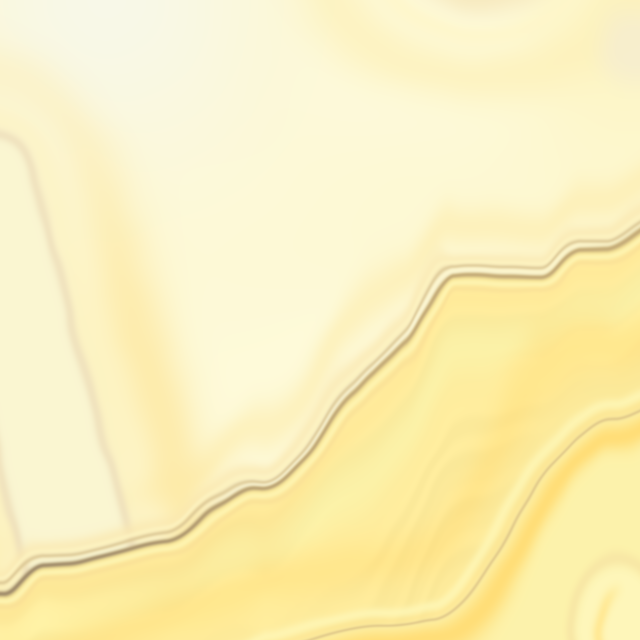
Give the GLSL for this texture, as a Shadertoy shader.

```glsl
float hash(vec2 p) {
    p = fract(p * vec2(0.1031, 0.1137));
    p += dot(p, p.yx + 33.33);
    return fract((p.x + p.y) * p.x * 17.0);
}

float noise(vec2 p) {
    vec2 i = floor(p), f = fract(p);
    f = f * f * f * (f * (f * 6.0 - 15.0) + 10.0);
    return mix(mix(hash(i), hash(i + vec2(1, 0)), f.x),
               mix(hash(i + vec2(0, 1)), hash(i + vec2(1, 1)), f.x), f.y);
}

// Soft ridge, 1 at the centre
float band(float d, float centre, float width) {
    float t = (d - centre) / width;
    return exp(-t * t);
}

// Heights of the two veins
float mainVein(float x) {
    return 0.07 + 0.045 * smoothstep(0.0, 0.07, x) + 0.035 * smoothstep(0.1, 0.28, x)
        + 0.085 * smoothstep(0.26, 0.40, x) + 0.17 * smoothstep(0.41, 0.58, x)
        + 0.07 * smoothstep(0.55, 0.66, x) + 0.09 * smoothstep(0.63, 0.71, x)
        + 0.04 * smoothstep(0.84, 0.91, x) + 0.04 * smoothstep(0.95, 1.03, x);
}

float lowerVein(float x) {
    return -0.02 + 0.35 * min(x - 0.42, 0.0) + 0.045 * smoothstep(0.38, 0.6, x)
        + 0.01 * smoothstep(0.6, 0.7, x) + 0.27 * smoothstep(0.68, 0.9, x)
        + 0.04 * smoothstep(0.86, 0.95, x) + 0.02 * smoothstep(0.96, 1.02, x);
}

// Height above a vein, scaled by its slope over a reach h
float mainDist(vec2 p, float h) {
    float slope = (mainVein(p.x + h) - mainVein(p.x - h)) / (2.0 * h);
    return (p.y - mainVein(p.x)) / sqrt(1.0 + slope * slope);
}

float lowerDist(vec2 p, float h) {
    float slope = (lowerVein(p.x + h) - lowerVein(p.x - h)) / (2.0 * h);
    return (p.y - lowerVein(p.x)) / sqrt(1.0 + slope * slope);
}

// Pale field with soft agate pools
vec3 creamField(vec2 p, float far) {
    vec3 col = mix(vec3(0.995, 0.982, 0.86), vec3(0.99, 0.96, 0.77),
                   smoothstep(0.35, 0.8, noise(p * 3.0 + 4.0)));
    col = mix(col, vec3(0.97, 0.972, 0.92), 0.9 * exp(-14.0 * dot(p - vec2(0.17, 1.0), p - vec2(0.17, 1.0))));
    col = mix(col, vec3(0.99, 0.93, 0.69), 0.65 * band(far, 0.075, 0.03));

    // Left pool: sheared rounded box
    vec2 q = p - vec2(0.0, 0.615);
    q.x = abs(q.x + 0.25 * q.y);
    vec2 b = q - vec2(0.025, 0.115);
    float pool = length(max(b, 0.0)) + min(max(b.x, b.y), 0.0) - 0.06;
    float lowSide = smoothstep(0.95, 0.4, p.y);
    col = mix(col, vec3(0.99, 0.915, 0.65), (0.3 + 0.55 * lowSide) * band(pool, 0.1, 0.055));
    col = mix(col, vec3(0.99, 0.95, 0.76), 0.7 * band(pool, 0.02, 0.03));
    col = mix(col, vec3(0.98, 0.963, 0.82), smoothstep(0.008, -0.01, pool));
    col = mix(col, vec3(0.93, 0.87, 0.73), 0.75 * band(pool, 0.0, 0.009));

    // Pools at the top edge and the right corner
    float top = length((p - vec2(0.755, 1.06)) * vec2(0.75, 1.0)) - 0.1;
    col = mix(col, vec3(0.99, 0.945, 0.73), 0.75 * band(top, 0.085, 0.045));
    col = mix(col, vec3(0.995, 0.965, 0.79), 0.8 * band(top, 0.022, 0.018));
    col = mix(col, vec3(0.965, 0.91, 0.74), 0.9 * smoothstep(0.015, -0.04, top));
    float corner = length((p - vec2(0.99, 0.925)) * vec2(1.0, 0.8));
    col = mix(col, vec3(0.965, 0.93, 0.81), 0.85 * smoothstep(0.08, 0.02, corner));
    return col;
}

// Yellow corner below the lower vein, with a curled eye
vec3 cornerField(vec2 p, float e) {
    vec3 col = mix(vec3(0.99, 0.95, 0.67), vec3(1.0, 0.87, 0.47), band(e, -0.03, 0.022));
    vec2 q = (p - vec2(0.965, 0.025)) * vec2(1.3, 1.0);
    float eye = length(q) - 0.098;
    col = mix(col, vec3(0.995, 0.965, 0.73), smoothstep(0.01, -0.03, eye));
    col = mix(col, vec3(0.96, 0.88, 0.63), 0.6 * band(eye, 0.0, 0.011));
    float curl = band(length(q - vec2(0.025, -0.01)), 0.065, 0.012) * smoothstep(0.02, -0.04, q.x);
    return mix(col, vec3(1.0, 0.9, 0.55), 0.8 * curl);
}

void mainImage(out vec4 fragColor, in vec2 fragCoord) {
    vec2 p = fragCoord / iResolution.xy;
    p += 0.016 * (vec2(noise(p * 6.0), noise(p * 6.0 + 31.0)) - 0.5);
    p += 0.006 * (vec2(noise(p * 19.0 + 7.0), noise(p * 19.0 + 53.0)) - 0.5);

    float d = mainDist(p, 0.012), far = mainDist(p, 0.12);
    float e = lowerDist(p, 0.015), lowFar = lowerDist(p, 0.1);

    // Golden layer between the veins
    vec3 gold = mix(vec3(0.99, 0.92, 0.61), vec3(0.99, 0.95, 0.66), band(far, -0.1, 0.035));
    gold = mix(gold, vec3(1.0, 0.895, 0.54), 0.9 * band(lowFar, 0.1, 0.04));
    gold = mix(gold, vec3(0.995, 0.9, 0.58), 0.6 * band(far, -0.035, 0.016));
    gold += 0.025 * (noise(vec2(far * 45.0, p.x * 3.0)) - 0.5);

    // Bright lip and thin shadow of the lower vein
    gold = mix(gold, vec3(0.995, 0.96, 0.70), 0.9 * band(e, 0.02, 0.009));
    gold = mix(gold, vec3(0.99, 0.9, 0.58), 0.6 * band(e, 0.006, 0.005));
    vec3 col = mix(cornerField(p, e), gold, smoothstep(-0.01, 0.004, e));
    col = mix(col, vec3(0.85, 0.75, 0.52), 0.65 * band(e, -0.002, 0.0028));

    col = mix(col, creamField(p, far), smoothstep(-0.004, 0.006, d));

    // Layered threads along the main vein
    float swell = 0.7 + 0.7 * noise(vec2(p.x * 9.0, 2.0));
    float split = 0.009 + 0.009 * noise(vec2(p.x * 7.0, 8.0));
    col = mix(col, vec3(0.98, 0.91, 0.69), 0.7 * band(d, 0.026, 0.013));
    col = mix(col, vec3(0.99, 0.95, 0.75), 0.8 * band(d, split + 0.007, 0.004));
    col = mix(col, vec3(0.86, 0.78, 0.58), 0.75 * band(d, split, 0.0035));
    col = mix(col, vec3(0.995, 0.955, 0.69), 0.9 * band(d, -0.012, 0.005));
    col = mix(col, vec3(0.97, 0.86, 0.58), 0.5 * band(d, -0.021, 0.005));
    vec3 shadow = mix(vec3(0.61, 0.53, 0.41), vec3(0.76, 0.66, 0.46), smoothstep(0.0, 0.6, p.x));
    col = mix(col, shadow, 0.9 * band(d, 0.0, 0.0046 * swell));

    fragColor = vec4(clamp(col, 0.0, 1.0), 1.0);
}
```
